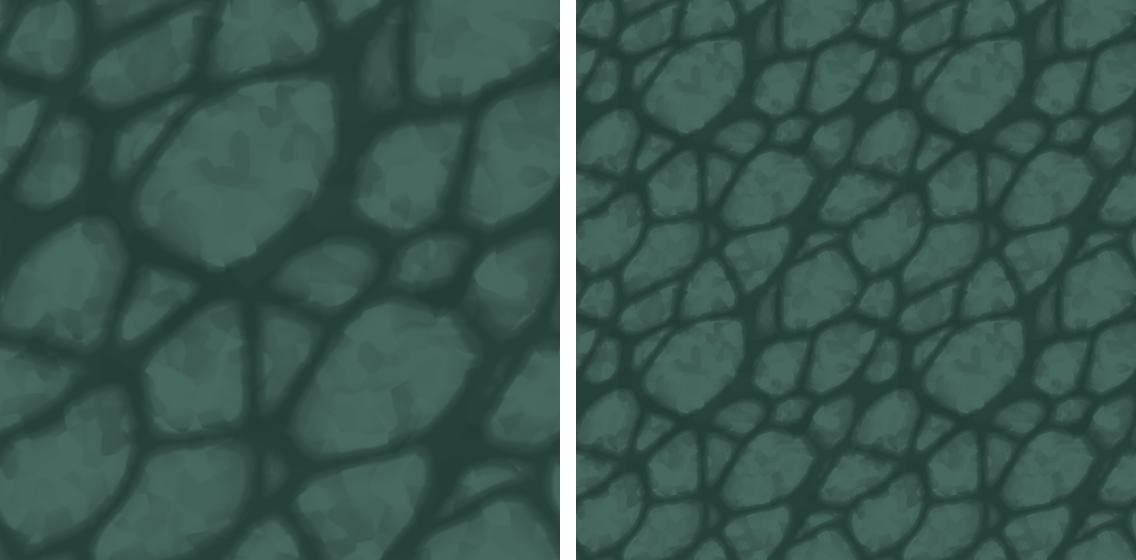
Left, the tile; right, the same tile 2 across and 2 down.
Write a three.js fragment shader that draws this texture.

```glsl
// Soft teal cells, stretched along the diagonal and packed on a dark ground, tiling.
varying vec2 vUv;

const float CELLS = 5.0;       // cell sites per side
const float ROUNDING = 0.055;  // softness of the cell corners
const vec3 DEEP   = vec3(0.137, 0.237, 0.218);
const vec3 GROUND = vec3(0.158, 0.262, 0.241);
const vec3 HALO   = vec3(0.205, 0.305, 0.285);
const vec3 DULL   = vec3(0.228, 0.334, 0.314);
const vec3 BRIGHT = vec3(0.276, 0.410, 0.382);

// Three random values per lattice point, wrapped every "period" steps
vec3 hash(vec2 cell, float period, float seed) {
  vec2 p = mod(cell, period) + seed;
  vec3 q = fract(p.xyx * vec3(0.1031, 0.1030, 0.0973));
  q += dot(q, q.yxz + 33.33);
  return fract((q.xxy + q.yzz) * q.zyx);
}

// Smooth wrapped noise with two channels
vec2 noise(vec2 uv, float period, float seed) {
  vec2 p = uv * period;
  vec2 c = floor(p);
  vec2 f = p - c;
  f = f * f * (3.0 - 2.0 * f);
  vec2 low = mix(hash(c, period, seed).xy, hash(c + vec2(1.0, 0.0), period, seed).xy, f.x);
  vec2 high = mix(hash(c + vec2(0.0, 1.0), period, seed).xy, hash(c + 1.0, period, seed).xy, f.x);
  return mix(low, high, f.y);
}

// Flat patches of random tone with softened borders
float patches(vec2 uv, float period, float sharpness, float seed) {
  vec2 p = uv * period;
  vec2 c = floor(p);
  float tone = 0.0;
  float total = 0.0;
  for (int y = -1; y <= 1; y++) {
    for (int x = -1; x <= 1; x++) {
      vec2 id = c + vec2(float(x), float(y));
      vec3 h = hash(id, period, seed);
      vec2 d = id + h.xy - p;
      float weight = exp(-sharpness * dot(d, d));
      tone += weight * h.z;
      total += weight;
    }
  }
  return tone / total;
}

// Metric that lengthens shapes along the rising diagonal
vec2 stretch(vec2 d) {
  return vec2(0.76 * (d.x + d.y), 1.22 * (d.y - d.x)) * 0.7071;
}

// Site of one cell relative to p: stretched offset in xy, radius in z
vec3 site(vec2 id, vec2 p, float period) {
  vec3 h = hash(id, period, 17.0);
  return vec3(stretch(id + 0.1 + 0.8 * h.xy - p), mix(0.30, 0.95, h.z));
}

float power(vec3 s) {
  return dot(s.xy, s.xy) - s.z * s.z;
}

// Rounded depth inside the cell that owns this point; low in the gaps
float cellDepth(vec2 uv, float period) {
  vec2 p = uv * period;
  vec2 c = floor(p);
  vec2 owner = c;
  float best = 100.0;
  for (int y = -2; y <= 2; y++) {
    for (int x = -2; x <= 2; x++) {
      vec2 id = c + vec2(float(x), float(y));
      float reach = power(site(id, p, period));
      if (reach < best) { best = reach; owner = id; }
    }
  }
  // Blend the rim of the ellipse with the borders to all neighbours
  vec3 own = site(owner, p, period);
  float total = exp((length(own.xy) - own.z) / ROUNDING);
  for (int y = -2; y <= 2; y++) {
    for (int x = -2; x <= 2; x++) {
      if (x == 0 && y == 0) continue;
      vec3 other = site(owner + vec2(float(x), float(y)), p, period);
      float gap = max(length(other.xy - own.xy), 0.2);
      total += exp((best - power(other)) / (2.0 * gap * ROUNDING));
    }
  }
  return -ROUNDING * log(total);
}

void main() {
  // Wobble the outlines and the patches
  vec2 warped = vUv + 0.030 * (noise(vUv, 9.0, 3.0) - 0.5);
  vec2 ragged = warped + 0.014 * (noise(vUv, 30.0, 41.0) - 0.5);
  float broad = patches(ragged, 13.0, 22.0, 61.0);
  float fine = patches(ragged, 27.0, 16.0, 83.0);

  // Cell mask with a dim halo and slightly stepped edges
  float depth = cellDepth(warped, CELLS) + 0.045 * (fine - 0.5) + 0.025 * (broad - 0.5);
  float halo = smoothstep(0.005, 0.085, depth);
  float body = smoothstep(0.075, 0.125, depth);

  // Mottled flesh, brighter towards the middle
  float mottle = 0.50 * broad + 0.45 * fine + 0.30 * smoothstep(0.10, 0.30, depth);
  float light = smoothstep(0.15, 1.0, mottle);

  vec3 color = mix(DEEP, GROUND, 0.7 * broad + 0.3 * noise(vUv, 6.0, 29.0).x);
  color = mix(color, HALO, 0.85 * halo);
  color = mix(color, mix(DULL, BRIGHT, light), body);
  gl_FragColor = vec4(color, 1.0);
}
```
